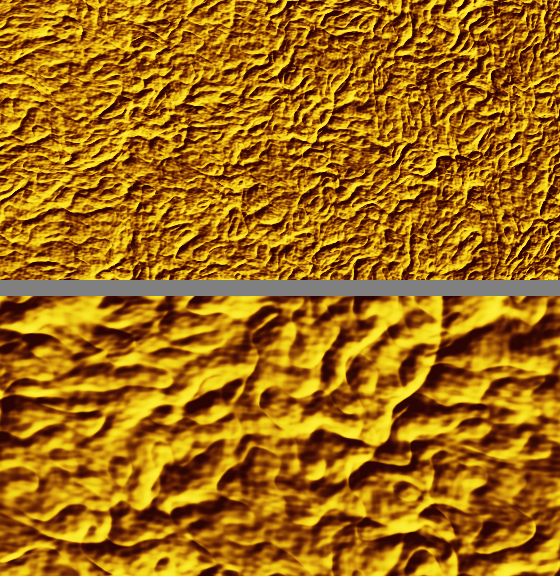
Top, the full canvas; bottom, a detail of the centre.
This texture is drawn by a Shadertoy shader. Its source:

```glsl
#define LIGHT_DIR normalize(vec2(-0.62, 0.78))
#define FINE_STEP 0.0035
#define BROAD_STEP 0.010
#define FINE_GAIN 0.80
#define BROAD_GAIN 0.62
#define FOLD_HEIGHT 0.040
#define WRINKLE_HEIGHT 0.043
#define CRINKLE_HEIGHT 0.021
#define GRAIN_HEIGHT 0.012
#define SIDE_FALLOFF 0.20

const vec3 GOLD[7] = vec3[7](
    vec3(0.17, 0.02, 0.01), vec3(0.36, 0.11, 0.02), vec3(0.53, 0.25, 0.02),
    vec3(0.70, 0.42, 0.03), vec3(0.85, 0.62, 0.05), vec3(0.95, 0.85, 0.09),
    vec3(1.00, 0.95, 0.25));
const float STOPS[7] = float[7](0.055, 0.16, 0.32, 0.53, 0.75, 0.92, 1.0);

// Random unit gradient of a lattice point
vec2 latticeGradient(vec2 cell) {
    vec3 a = fract(cell.xyx * vec3(0.1031, 0.1030, 0.0973));
    a += dot(a, a.yzx + 33.33);
    float angle = 6.2832 * fract((a.x + a.y) * a.z);
    return vec2(cos(angle), sin(angle));
}

// Gradient noise, about -0.7 to 0.7
float noise(vec2 p) {
    vec2 i = floor(p), f = fract(p);
    vec2 w = f * f * f * (f * (f * 6.0 - 15.0) + 10.0);
    vec2 r = vec2(1.0, 0.0);
    float low = mix(dot(latticeGradient(i), f),
                    dot(latticeGradient(i + r), f - r), w.x);
    float high = mix(dot(latticeGradient(i + r.yx), f - r.yx),
                     dot(latticeGradient(i + 1.0), f - 1.0), w.x);
    return mix(low, high, w.y);
}

// Narrow crest along the zero line of the noise
float crease(vec2 p, float sharpness) {
    float n = noise(p);
    return exp(-sharpness * sqrt(n * n + 0.0006));
}

// Height of the crumpled foil
float foilHeight(vec2 p) {
    // wrinkles run sideways on the left and steeper on the right
    vec2 q = vec2(p.x * (0.75 + 0.16 * p.x), p.y * 1.18) + 7.0;
    q += 0.06 * vec2(noise(q * 3.1), noise(q * 3.1 + 41.7));
    q += 0.016 * vec2(noise(q * 13.0 + 9.2), noise(q * 13.0 + 63.1));
    q += 0.004 * vec2(noise(p * 37.0 + 4.4), noise(p * 37.0 + 71.8));

    float foldMask = smoothstep(-0.3, 0.25, noise(q * 4.0 + 23.4));
    float wrinkleMask = smoothstep(0.35, -0.25, noise(q * 6.0 + 77.0));

    float h = 0.03 * noise(q * 4.0 + 15.3);
    h += FOLD_HEIGHT * foldMask * crease(q * 5.2 + 3.7, 13.0);
    h += WRINKLE_HEIGHT * wrinkleMask * crease(q * 9.5 + 31.9, 7.5);
    h += CRINKLE_HEIGHT * crease(q * 19.0 + 52.6, 5.0);

    // beaten surface grain, finer and finer
    vec2 g = mix(p, q, 0.5) * vec2(0.9, 1.15);
    h += GRAIN_HEIGHT * noise(g * 27.0 + 35.2);
    h += GRAIN_HEIGHT * 0.75 * noise(g * 51.0 + 11.1);
    h += GRAIN_HEIGHT * 0.55 * noise(g * 97.0 + 87.5);
    return h;
}

// Colour ramp from deep shadow to highlight
vec3 goldRamp(float tone) {
    vec3 colour = GOLD[0];
    for (int i = 1; i < 7; i++) {
        float blend = clamp((tone - STOPS[i - 1]) / (STOPS[i] - STOPS[i - 1]), 0.0, 1.0);
        colour = mix(colour, GOLD[i], blend);
    }
    return colour;
}

void mainImage(out vec4 fragColor, in vec2 fragCoord) {
    vec2 p = fragCoord / iResolution.y;

    // slope towards the light at two scales
    float h = foilHeight(p);
    float fine = (h - foilHeight(p + LIGHT_DIR * FINE_STEP)) / FINE_STEP;
    float broad = (h - foilHeight(p + LIGHT_DIR * BROAD_STEP)) / BROAD_STEP;
    float shade = FINE_GAIN * fine + BROAD_GAIN * broad;

    // uneven light across the sheet
    shade += SIDE_FALLOFF * (1.0 - p.x) + 0.15 * noise(p * 2.3 + 5.5);

    float tone = 0.5 + 0.5 * shade / sqrt(1.7 + shade * shade);
    fragColor = vec4(goldRamp(tone), 1.0);
}
```
